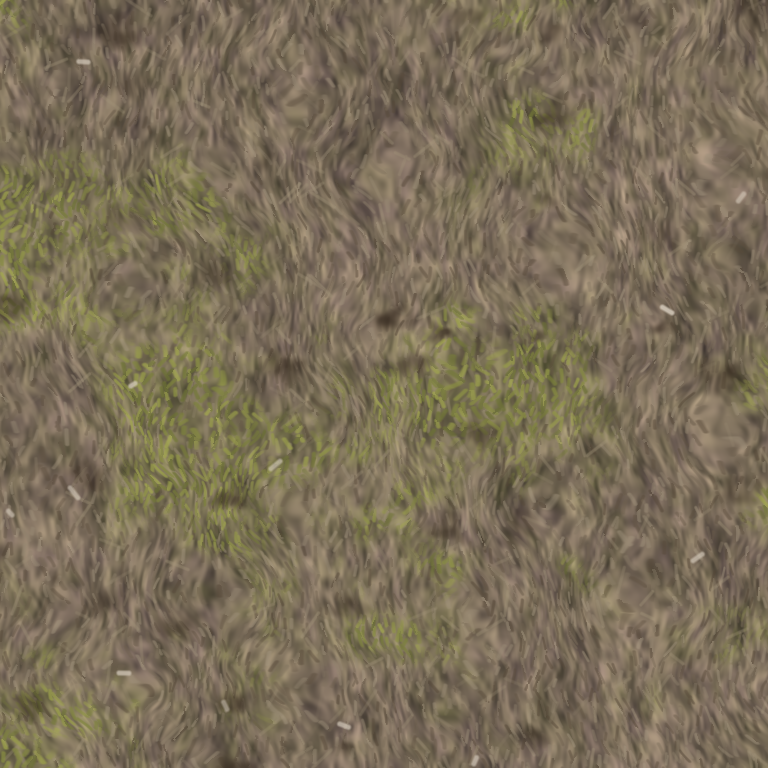
This texture is drawn by a WebGL 2 fragment shader. Its source:

```glsl
#version 300 es
precision highp float;

uniform vec2 u_resolution;
out vec4 fragColor;

vec3 hash3(vec2 cell, float seed) {
  uvec3 v = uvec3(ivec3(vec3(cell, seed))) * 1664525u + 1013904223u;
  v.x += v.y * v.z; v.y += v.z * v.x; v.z += v.x * v.y;
  v ^= v >> 16u;
  v.x += v.y * v.z; v.y += v.z * v.x; v.z += v.x * v.y;
  return vec3(v >> 8u) / 16777216.0;
}

float noise(vec2 p, float seed) {
  vec2 i = floor(p), f = fract(p);
  f = f * f * (3.0 - 2.0 * f);
  float low = mix(hash3(i, seed).x, hash3(i + vec2(1, 0), seed).x, f.x);
  float high = mix(hash3(i + vec2(0, 1), seed).x, hash3(i + vec2(1, 1), seed).x, f.x);
  return mix(low, high, f.y);
}

// Scattered straight blades: x is coverage, y is a random shade per blade
vec2 blades(vec2 p, float count, float lean, float reach, float width, float density, float seed) {
  p *= count;
  float soft = count / u_resolution.y;
  vec2 result = vec2(0.0, 0.5);
  for (int y = -1; y <= 1; y++) {
    for (int x = -1; x <= 1; x++) {
      vec2 id = floor(p) + vec2(x, y);
      vec3 place = hash3(id, seed), kind = hash3(id, seed + 50.0);
      if (kind.x > density) continue;
      float angle = (place.z - 0.5) * lean;
      vec2 dir = vec2(sin(angle), cos(angle));
      vec2 d = p - id - place.xy;
      float len = reach * (0.4 + 0.6 * kind.z);
      float dist = length(d - dir * clamp(dot(d, dir), -len, len));
      float cover = 1.0 - smoothstep(width * 0.3, width + soft, dist);
      if (cover > result.x) result = vec2(cover, kind.y);
    }
  }
  return result;
}

// Ragged dark hollows between the tufts
float hollows(vec2 p) {
  p += 0.022 * (vec2(noise(p * 48.0, 31.0), noise(p * 48.0, 32.0)) - 0.5);
  p *= 9.0;
  float depth = 0.0;
  for (int y = -1; y <= 1; y++) {
    for (int x = -1; x <= 1; x++) {
      vec2 id = floor(p) + vec2(x, y);
      vec3 place = hash3(id, 33.0), kind = hash3(id, 34.0);
      if (kind.x > 0.4) continue;
      vec2 d = (p - id - place.xy) * vec2(0.85, 1.1);
      float radius = 0.13 + 0.2 * kind.y;
      depth = max(depth, (0.4 + 0.6 * kind.z) * (1.0 - smoothstep(0.15 * radius, radius, length(d))));
    }
  }
  return depth;
}

void main() {
  vec2 uv = gl_FragCoord.xy / u_resolution;

  // Locally bent coordinates give the fibres a wandering lean
  vec2 bent = uv;
  bent.x += 0.05 * noise(uv * 9.0, 1.0) + 0.012 * noise(uv * 30.0, 2.0) + 0.08 * uv.y;

  // Growth: broad patches broken into small tufts
  float growth = 0.5 * noise(uv * 4.5, 3.0) + 0.3 * noise(uv * 12.0, 4.0) + 0.2 * noise(uv * 34.0, 5.0);
  growth += 0.08 * (uv.x - uv.y);
  float olive = smoothstep(0.38, 0.66, growth);
  float lush = smoothstep(0.49, 0.68, growth);

  // Dry ground with fine upright grain
  vec3 color = mix(vec3(0.475, 0.418, 0.352), vec3(0.48, 0.448, 0.328), olive);
  float tone = 1.0;
  tone += 0.42 * (noise(bent * vec2(190, 75), 6.0) - 0.5);
  tone += 0.34 * (noise(bent * vec2(105, 46), 7.0) - 0.5);
  tone += 0.24 * (noise(bent * vec2(42, 26), 8.0) - 0.5);
  tone += 0.16 * (noise(uv * 11.0, 9.0) - 0.5);
  color *= tone;
  float tint = noise(bent * vec2(75, 40), 10.0) - 0.5;
  color += tint * vec3(0.012, -0.012, 0.04);

  // Dead stems, from shadowed to straw
  vec2 stems = blades(bent, 78.0, 1.1, 0.75, 0.17, 0.75, 11.0);
  vec3 stemColor = mix(vec3(0.32, 0.265, 0.205), vec3(0.65, 0.595, 0.505), stems.y);
  color = mix(color, stemColor, 0.48 * stems.x);
  vec2 straw = blades(uv, 44.0, 2.4, 0.85, 0.09, 0.35, 12.0);
  color = mix(color, vec3(0.64, 0.585, 0.48), 0.42 * straw.x * straw.y);

  // Living grass
  vec2 grass = blades(bent, 88.0, 1.7, 0.7, 0.24, 0.85, 13.0);
  vec3 grassColor = mix(vec3(0.41, 0.43, 0.2), vec3(0.65, 0.67, 0.31), grass.y);
  color = mix(color, grassColor, 0.72 * grass.x * lush);

  float hollow = hollows(uv) * (0.45 + 0.75 * noise(bent * vec2(100, 60), 14.0));
  color = mix(color, vec3(0.21, 0.165, 0.125), 0.75 * hollow);

  // Rare bleached scraps
  vec2 scraps = blades(uv, 17.0, 3.1, 0.14, 0.065, 0.04, 15.0);
  color = mix(color, vec3(0.83, 0.79, 0.73), scraps.x * (0.5 + 0.45 * scraps.y));

  fragColor = vec4(clamp(color, 0.0, 1.0), 1.0);
}
```
